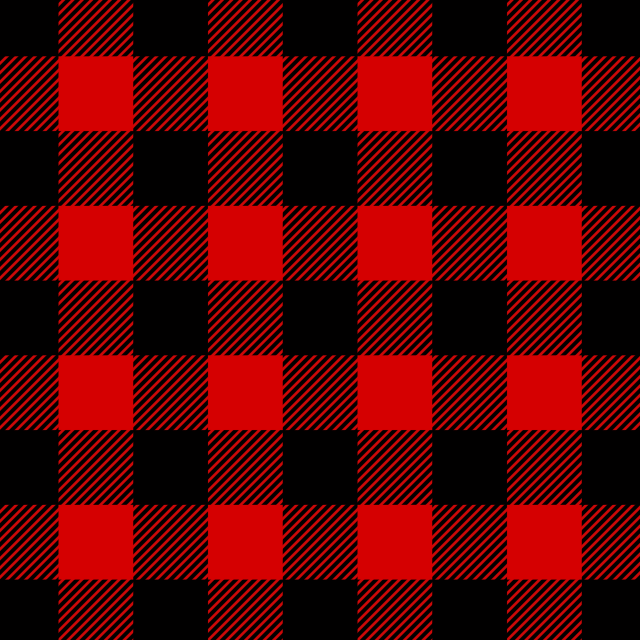
Give the GLSL for this pattern, as a Shadertoy shader.

```glsl
// Buffalo check: red and black bands cross in a square grid.
// Two repeating band masks pick solid red, solid black or, where only one
// band passes, a diagonal twill of thin red lines on black.

const float REPEAT = 0.2336;               // one red plus one black band
const float BAND_WIDTH = 0.5 * REPEAT;     // width of a red band
const vec2 BAND_START = vec2(0.0914, 0.0944); // left and lower edge of first band
const float LINES_PER_CHECK = 8.0;         // twill lines along a check's side
const float LINE_SHARE = 0.41;             // red part of the twill spacing
const float EDGE_SOFTNESS = 0.0011;        // least half-width of an edge blend

const vec3 RED = vec3(0.835, 0.0, 0.005);
const vec3 LINE_RED = vec3(0.80, 0.03, 0.03);
const vec3 BLACK = vec3(0.004, 0.0, 0.0);

// Signed distance to the nearest of evenly spaced bars, positive inside.
float barDistance(float position, float spacing, float width) {
    float offset = mod(position + 0.5 * spacing, spacing) - 0.5 * spacing;
    return 0.5 * width - abs(offset);
}

float coverage(float distanceInside, float blur) {
    return smoothstep(-blur, blur, distanceInside);
}

// Lines rising to the right, with black on the diagonals through the corners.
float twillMask(vec2 p, float blur) {
    float spacing = BAND_WIDTH / LINES_PER_CHECK * inversesqrt(2.0);
    float across = (p.x - p.y) * inversesqrt(2.0) + 0.5 * spacing;
    return coverage(barDistance(across, spacing, LINE_SHARE * spacing), blur);
}

void mainImage(out vec4 fragColor, in vec2 fragCoord) {
    float pixel = 1.0 / min(iResolution.x, iResolution.y);
    float blur = max(EDGE_SOFTNESS, 0.7 * pixel);
    vec2 p = fragCoord * pixel - BAND_START;

    // Upright and level red bands
    vec2 fromCentre = p - 0.5 * BAND_WIDTH;
    float upright = coverage(barDistance(fromCentre.x, REPEAT, BAND_WIDTH), blur);
    float level = coverage(barDistance(fromCentre.y, REPEAT, BAND_WIDTH), blur);

    // Crossings are solid, single bands are twill
    vec3 twill = mix(BLACK, LINE_RED, twillMask(p, blur));
    vec3 color = mix(mix(BLACK, twill, upright), mix(twill, RED, upright), level);
    fragColor = vec4(color, 1.0);
}
```
